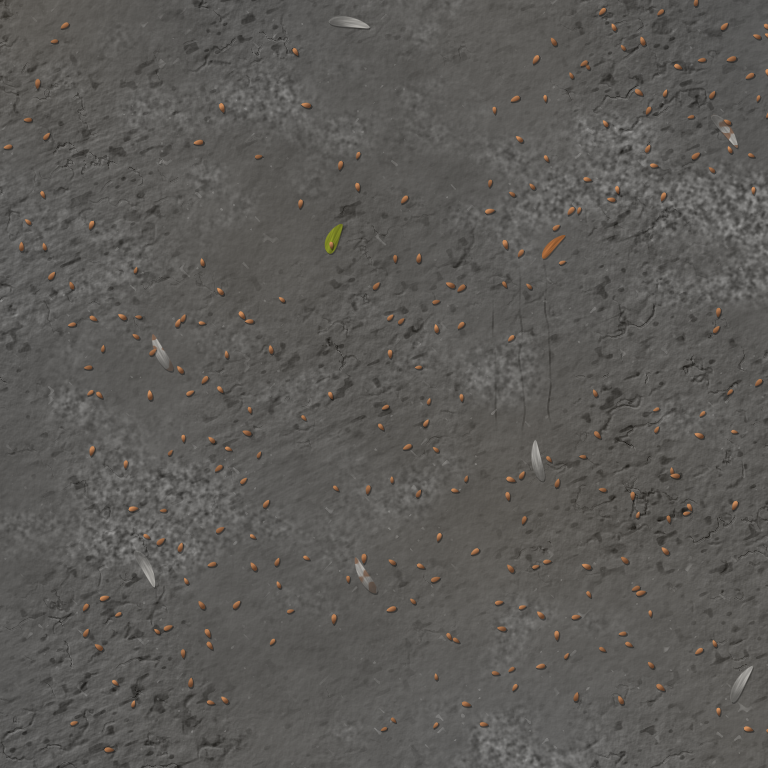
A three.js fragment shader for this texture:

```glsl
// Dark dried mud with gritty pale patches, cracks, scattered seeds, feathers and leaves.
varying vec2 vUv;

const vec3 MUD = vec3(0.355, 0.348, 0.336);
const vec3 GRIT = vec3(0.425, 0.422, 0.415);
const vec3 SEED_DARK = vec3(0.38, 0.25, 0.17);
const vec3 SEED_LIGHT = vec3(0.82, 0.57, 0.38);
const vec3 FEATHER = vec3(0.72, 0.71, 0.69);
const vec3 GREEN_LEAF = vec3(0.47, 0.50, 0.15);
const vec3 BROWN_LEAF = vec3(0.60, 0.38, 0.22);
const vec2 LIGHT_STEP = vec2(-0.0013, 0.0016);
const float SEED_CELLS = 24.0;
const float EDGE = 0.0011;

float hash(vec2 p) {
  return fract(sin(dot(p, vec2(127.1, 311.7))) * 43758.5);
}

float noise(vec2 p) {
  vec2 i = floor(p), f = fract(p);
  f = f * f * (3.0 - 2.0 * f);
  return mix(mix(hash(i), hash(i + vec2(1, 0)), f.x),
             mix(hash(i + vec2(0, 1)), hash(i + vec2(1, 1)), f.x), f.y);
}

// Coordinates of p in a frame turned by angle a.
vec2 turn(vec2 p, float a) {
  float c = cos(a), s = sin(a);
  return mat2(c, -s, s, c) * p;
}

// Layered noise, turned per octave to hide the lattice.
float fbm(vec2 p) {
  float sum = 0.0, amp = 0.5;
  for (int i = 0; i < 4; i++) {
    sum += amp * noise(p);
    p = turn(p, 0.65) * 2.03 + 17.3;
    amp *= 0.5;
  }
  return sum;
}

// Coverage of a pointed blade along x, of half length and half width size.
float blade(vec2 q, vec2 size, float bend) {
  float x = q.x / size.x;
  float halfWidth = size.y * sqrt(max(1.0 - x * x, 0.0)) * (1.0 - 0.3 * x);
  float d = max(abs(q.y + bend * (x * x - 0.4)) - halfWidth, abs(q.x) - size.x);
  return 1.0 - smoothstep(-EDGE, EDGE, d);
}

// Surface height: fine lumps and drag streaks.
float height(vec2 p, float streaks) {
  vec2 q = turn(p + 0.06 * noise(p * 3.0), 0.45);
  return fbm(turn(p, 0.3) * 95.0) + 0.9 * streaks * fbm(vec2(q.x * 16.0, q.y * 95.0));
}

// Short broken cracks along the level set of a warped noise.
float cracks(vec2 p, float scale, float width) {
  vec2 q = turn(p, 0.4) * vec2(0.6, 1.0) * scale;
  float level = abs(noise(q + 1.2 * fbm(p * 48.0)) - 0.5);
  return (1.0 - smoothstep(0.0, width, level)) * smoothstep(0.48, 0.66, noise(p * 57.0 + 5.0));
}

// Cracks with a dark floor and a lit rim.
float carved(vec2 p, float scale, float width) {
  return 0.5 * cracks(p + LIGHT_STEP * 1.5, scale, width) - cracks(p, scale, width);
}

vec3 ground(vec2 p) {
  float grit = smoothstep(0.56, 0.84, fbm(p * vec2(3.2, 5.5) + vec2(3.7, 8.2)) + 0.12 * noise(p * 22.0));
  float rough = smoothstep(0.32, 0.62, fbm(p * 6.0 + 21.0));
  float streaks = smoothstep(0.4, 0.65, noise(p * 2.6 + 11.0));
  float slope = height(p, streaks) - height(p + LIGHT_STEP, streaks);
  vec3 col = MUD + 0.055 * (fbm(p * 5.0 + 40.0) - 0.47) + 0.05 * (fbm(p * 26.0) - 0.47);
  col += vec3(-0.005, 0.0, 0.007) * (2.0 * noise(p * 3.0 + 60.0) - 1.0);
  col = mix(col, GRIT, 0.65 * grit);
  col += slope * (0.14 + 0.16 * rough);
  // Granules of the pale patches
  float granules = 0.6 * noise(turn(p, 0.5) * 185.0) + 0.4 * noise(turn(p, 1.1) * 290.0);
  col += 0.42 * grit * (granules - 0.5);
  // Cracks, pits and pale specks
  col += 0.13 * rough * carved(p, 24.0, 0.05) + 0.09 * rough * carved(p + 7.0, 46.0, 0.08);
  vec2 pitPoint = turn(p, 0.4) * vec2(85.0, 135.0);
  col -= 0.11 * smoothstep(0.74, 0.92, noise(pitPoint)) * (0.2 + 0.8 * rough);
  col += 0.12 * smoothstep(0.91, 0.98, noise(turn(p, 0.8) * 130.0)) * noise(p * 20.0);
  // Long upright scratches
  for (int i = 0; i < 3; i++) {
    float x = 0.64 + 0.035 * float(i) + 0.035 * (0.55 - p.y) + 0.006 * noise(vec2(p.y * 30.0, float(i)));
    float span = smoothstep(0.43, 0.46, p.y) * (1.0 - smoothstep(0.62, 0.68, p.y));
    col -= 0.10 * span * noise(p * 45.0) * (1.0 - smoothstep(0.0005, 0.002, abs(p.x - x)));
  }
  return col;
}

vec3 addSeeds(vec3 col, vec2 p) {
  vec2 home = floor(p * SEED_CELLS);
  for (int j = -1; j <= 1; j++) for (int i = -1; i <= 1; i++) {
    vec2 cell = home + vec2(i, j);
    float present = step(hash(cell + 3.1), 0.85 * smoothstep(0.15, 0.8, noise(cell * 0.3)));
    vec2 center = (cell + vec2(hash(cell + 11.0), hash(cell + 23.0))) / SEED_CELLS;
    float angle = 6.283 * hash(cell + 37.0);
    vec2 size = vec2(0.0056, 0.0027) * (0.75 + 0.4 * hash(cell + 41.0));
    vec2 q = turn(p - center, angle);
    float shadow = blade(turn(p - center - vec2(0.001, -0.0015), angle), size * 1.15, 0.0);
    col *= 1.0 - 0.4 * present * shadow;
    float shine = clamp(0.55 + dot(p - center, vec2(-90.0, 150.0)), 0.0, 1.0);
    vec3 husk = mix(SEED_DARK, SEED_LIGHT, shine * (0.6 + 0.4 * hash(cell + 53.0)));
    col = mix(col, husk, present * blade(q, size, 0.0));
  }
  return col;
}

// Feathers and two leaves, spread by a low-discrepancy sequence.
vec3 addLitter(vec3 col, vec2 p) {
  for (int i = 0; i < 9; i++) {
    float id = float(i);
    vec2 center = fract(vec2(0.435, 0.69) + id * vec2(0.755, 0.57));
    bool leaf = i == 0 || i == 7;
    float angle = leaf ? 1.15 - 0.05 * id : 6.283 * hash(vec2(id, 4.0));
    vec2 size = leaf ? vec2(0.021, 0.008 - 0.0004 * id) : vec2(0.027, 0.0065);
    vec2 q = turn(p - center, angle);
    float cover = blade(q, size, 0.003);
    float shadow = blade(turn(p - center - vec2(0.001, -0.002), angle), size, 0.003);
    float barbs = noise(vec2(q.x * 60.0 - abs(q.y) * 300.0, q.y * 500.0));
    float tip = smoothstep(-0.9, 0.5, q.x / size.x);
    float debris = mod(id, 3.0) == 2.0 ? smoothstep(0.5, 0.7, noise(p * 130.0)) : 0.0;
    vec3 plume = mix(FEATHER * (0.8 + 0.25 * barbs), SEED_DARK * 1.2, debris * 0.7);
    vec3 foliage = (i == 0 ? GREEN_LEAF : BROWN_LEAF) * (0.85 + 0.3 * barbs + 18.0 * q.y);
    col *= 1.0 - 0.3 * shadow;
    col = mix(col, leaf ? foliage : plume, cover * (leaf ? 1.0 : 0.3 + 0.65 * tip));
  }
  return col;
}

void main() {
  vec3 col = addLitter(ground(vUv), vUv);
  gl_FragColor = vec4(addSeeds(col, vUv), 1.0);
}
```
